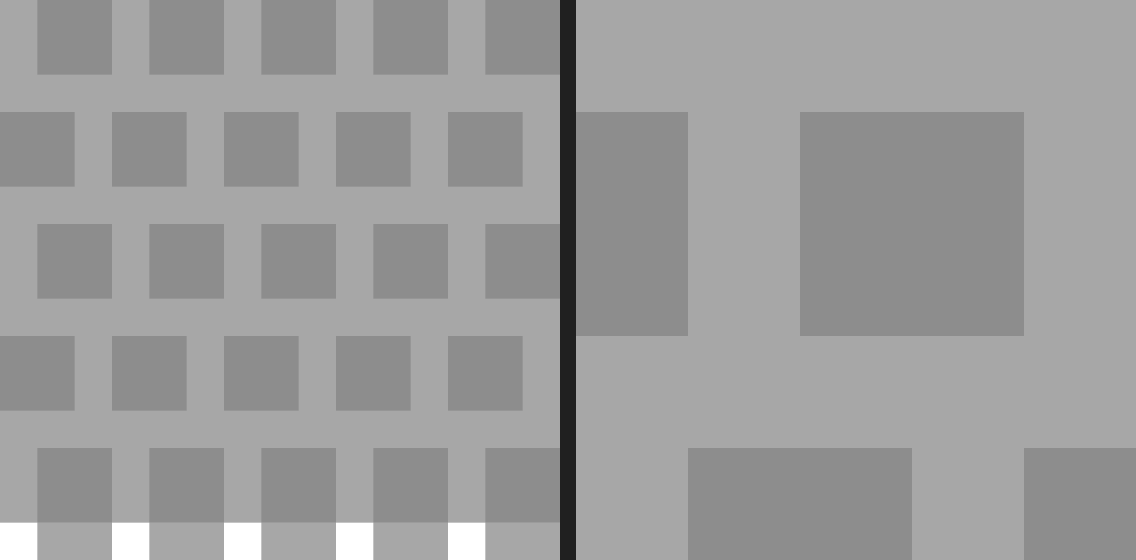
Left, the full canvas; right, a detail of the centre.
Give the GLSL for this pattern, as a WebGL 1 fragment shader.

```glsl
precision highp float;
// Staggered rows of dark grey squares on light grey, with a notched white bottom border.

uniform vec2 u_resolution;

const float UNITS = 15.0;       // grid units across the canvas
const float PITCH = 3.0;        // one square plus one gap
const float HALF_SIDE = 1.0;    // half the side of a square
const float HALF_GAP = 0.5;     // half the gap between squares
const float LAST_ROW = 4.0;     // rows count downward from zero
const float BORDER_TOP = 14.0;  // depth at which the bottom border starts

const vec3 LIGHT = vec3(0.655);
const vec3 DARK = vec3(0.553);
const vec3 WHITE = vec3(1.0);

// Smoothed step over one pixel, positive distance is inside.
float coverage(float dist, float pixel) {
  return clamp(0.5 + dist / pixel, 0.0, 1.0);
}

// Repeating bars, each starting at a multiple of the pitch.
float bars(float t, float pixel) {
  float fromCentre = abs(mod(t + HALF_GAP, PITCH) - 0.5 * PITCH);
  return coverage(HALF_SIDE - fromCentre, pixel);
}

// One unit of sideways shift on every even row.
float rowShift(float depth) {
  float row = min(floor((depth + HALF_GAP) / PITCH), LAST_ROW);
  return 1.0 - mod(row, 2.0);
}

void main() {
  vec2 pixel = UNITS / u_resolution;
  vec2 p = gl_FragCoord.xy * pixel;
  float depth = UNITS - p.y;

  float column = bars(p.x - rowShift(depth), pixel.x);
  float band = bars(depth, pixel.y);

  // Squares above, light teeth on white along the bottom.
  vec3 field = mix(LIGHT, DARK, column * band);
  vec3 border = mix(WHITE, LIGHT, column);
  float inBorder = coverage(depth - BORDER_TOP, pixel.y);

  gl_FragColor = vec4(mix(field, border, inBorder), 1.0);
}
```
